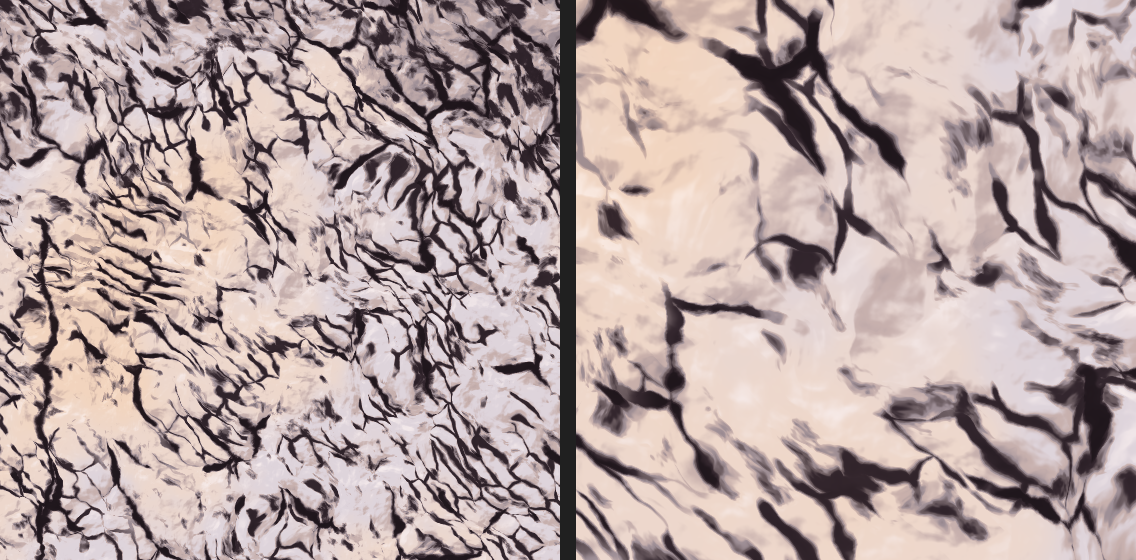
Left, the full canvas; right, a detail of the centre.
A three.js fragment shader for this texture:

```glsl
// Weathered pale quartz: blocks split by dark, ragged, slanting fissures.
// Warped, stretched Voronoi borders form the cracks, layered noise the grit,
// and a height difference towards the light shades the bevelled faces.
#define BLOCK_SIZE vec2(0.19, 0.085)
#define CHIP_SIZE vec2(0.070, 0.030)
#define LEAF_SIZE vec2(0.15, 0.034)
#define BLOCK_ANGLE -1.08
#define LEAF_ANGLE -0.42
#define BLOCK_CRACK 0.0075
#define CHIP_CRACK 0.0036
#define LEAF_CRACK 0.0058
#define WARP 0.10
#define RAGGED 0.018
#define RELIEF 0.12
#define LIGHT_STEP vec2(-0.0018, 0.0028)

varying vec2 vUv;

float hash(vec2 p) {
  return fract(sin(dot(p, vec2(127.1, 311.7))) * 43758.5453);
}

float noise(vec2 p) {
  vec2 i = floor(p), f = fract(p);
  f = f * f * (3.0 - 2.0 * f);
  return mix(mix(hash(i), hash(i + vec2(1, 0)), f.x),
             mix(hash(i + vec2(0, 1)), hash(i + vec2(1, 1)), f.x), f.y);
}

float fbm(vec2 p) {
  float sum = 0.0, amp = 0.516;
  for (int i = 0; i < 5; i++) {
    sum += amp * noise(p);
    p = mat2(1.6, 1.2, -1.2, 1.6) * p + 7.3;
    amp *= 0.5;
  }
  return sum;
}

vec2 align(vec2 p, float angle) {
  float c = cos(angle), s = sin(angle);
  return vec2(c * p.x + s * p.y, c * p.y - s * p.x);
}

float blob(vec2 p, vec2 center, float radius) {
  vec2 d = (p - center) / radius;
  return exp(-dot(d, d));
}

vec2 site(vec2 cell) {
  return cell + 0.08 + 0.84 * vec2(hash(cell), hash(cell + 53.7));
}

// Distance, in canvas units, to the border of a stretched Voronoi cell.
float seam(vec2 p, float angle, vec2 size) {
  vec2 g = align(p, angle) / size;
  vec2 home = floor(g), nearest = vec2(0.0);
  float best = 9.0;
  for (int k = 0; k < 9; k++) {
    vec2 cell = floor(g) + vec2(mod(float(k), 3.0), floor(float(k) / 3.0)) - 1.0;
    vec2 r = site(cell) - g;
    if (dot(r, r) < best) { best = dot(r, r); nearest = r; home = cell; }
  }
  float border = 1.0;
  for (int k = 0; k < 9; k++) {
    if (k == 4) continue;
    vec2 cell = home + vec2(mod(float(k), 3.0), floor(float(k) / 3.0)) - 1.0;
    vec2 r = site(cell) - g;
    vec2 n = normalize(r - nearest);
    border = min(border, dot(0.5 * (r + nearest), n) / length(n / size));
  }
  return max(border, 0.0);
}

// Darkness of a crack whose opening comes and goes along its length.
float crack(float d, float width, float opening) {
  float w = width * opening;
  return (1.0 - smoothstep(0.3 * w, w + 0.0022, d)) * smoothstep(0.0, 0.5, opening);
}

// Coarse, dirty crust along the top and the upper corners.
float crust(vec2 p) {
  float edge = p.y - 0.90 + 0.55 * max(p.x - 0.62, 0.0) + 1.2 * max(0.15 - p.x, 0.0);
  return smoothstep(-0.10, 0.18, edge + 0.6 * (fbm(p * 7.0 + 41.0) - 0.5));
}

// Returns height, darkness of the cracks and grit, and soft shade beside cracks.
vec3 surface(vec2 p) {
  vec2 q = p + WARP * (vec2(fbm(p * 7.0 + 3.0), fbm(p * 7.0 + 17.0)) - 0.5);
  float rough = crust(p);
  float leafy = smoothstep(0.3, 0.65, blob(q, vec2(0.25, 0.50), 0.21));
  float calm = blob(p, vec2(0.22, 0.31), 0.13) + blob(p, vec2(0.26, 0.09), 0.13)
             + 0.7 * blob(p, vec2(0.48, 0.62), 0.19);
  calm = min(calm, 1.0);

  // Ragged edges nibble at every crack.
  float nibble = RAGGED * (fbm(q * 48.0) - 0.5);
  float block = seam(q, BLOCK_ANGLE, BLOCK_SIZE);
  float chip = seam(q + 4.1, BLOCK_ANGLE + 0.15, CHIP_SIZE);
  float leaf = seam(q + 9.4, LEAF_ANGLE, LEAF_SIZE);
  float fissure = abs(q.x - 0.07) + 0.2 * max(q.y - 0.62, 0.0);

  float blockOpen = smoothstep(0.36, 0.66, fbm(p * 13.0 + 23.0)) * (1.0 - 0.8 * leafy);
  float chipOpen = smoothstep(0.44, 0.68, fbm(p * 15.0 + 61.0)) * (1.0 - 0.85 * calm);
  float leafOpen = smoothstep(0.36, 0.64, fbm(p * 14.0 + 77.0)) * leafy;
  chipOpen *= 1.0 - 0.7 * leafy;

  float dark = max(crack(block + nibble, BLOCK_CRACK, blockOpen),
                   crack(leaf + 0.7 * nibble, LEAF_CRACK, leafOpen));
  dark = max(dark, 0.9 * crack(chip + 0.5 * nibble, CHIP_CRACK, chipOpen));
  float gap = smoothstep(0.3, 0.6, fbm(p * 14.0 + 5.0));
  dark = max(dark, crack(fissure + nibble, 0.007, gap));

  float grit = fbm(align(q, -0.8) * vec2(30.0, 48.0));
  grit = smoothstep(0.48, 0.70, grit - 0.11 - 0.06 * calm + 0.115 * rough);
  dark = max(dark, 0.9 * grit);

  float height = 0.022 * smoothstep(0.0, 0.035, block) * (1.0 - 0.6 * leafy)
               + 0.007 * smoothstep(0.0, 0.014, chip) * (1.0 - 0.75 * calm)
               + 0.012 * leafy * smoothstep(0.0, 0.017, leaf) + 0.024 * fbm(q * 22.0);
  float shade = max(blockOpen * exp(-block / 0.009), leafOpen * exp(-leaf / 0.007));
  return vec3(height, dark, max(shade, 0.7 * chipOpen * exp(-chip / 0.006)));
}

// Colour ramp from crack black through mauve grey to lit quartz.
vec3 stone(float tone, vec3 pale) {
  vec3 c = mix(vec3(0.10, 0.07, 0.09), vec3(0.20, 0.15, 0.18), smoothstep(0.0, 0.17, tone));
  c = mix(c, vec3(0.42, 0.36, 0.38), smoothstep(0.17, 0.38, tone));
  c = mix(c, vec3(0.62, 0.56, 0.59), smoothstep(0.38, 0.57, tone));
  c = mix(c, vec3(0.78, 0.69, 0.68), smoothstep(0.57, 0.71, tone));
  c = mix(c, pale, smoothstep(0.71, 0.84, tone));
  return mix(c, vec3(0.97, 0.93, 0.93), smoothstep(0.88, 1.08, tone));
}

void main() {
  vec3 here = surface(vUv);
  float slope = (here.x - surface(vUv + LIGHT_STEP).x) / length(LIGHT_STEP);
  float mottle = fbm(vUv * 13.0 + 31.0) - 0.5;
  float grain = fbm(vUv * 60.0 + 11.0) - 0.5;

  float tone = 0.86 + RELIEF * clamp(slope, -1.2, 1.0) + 0.16 * mottle + 0.16 * grain;
  tone -= 0.22 * here.z + 0.13 * crust(vUv);
  tone *= 1.0 - 0.92 * here.y;

  // Cream stains gather at the lower left and on the central blocks.
  float warmth = 0.8 * blob(vUv, vec2(0.15, 0.34), 0.27)
               + 0.5 * blob(vUv, vec2(0.43, 0.62), 0.20)
               + 1.5 * (fbm(vUv * 6.0 + 90.0) - 0.5) + 0.08;
  vec3 pale = mix(vec3(0.87, 0.83, 0.86), vec3(0.93, 0.845, 0.80), smoothstep(0.0, 0.45, warmth));
  vec3 color = stone(tone, pale);
  color *= mix(vec3(1.0), vec3(1.02, 0.985, 0.93), smoothstep(0.45, 1.1, warmth));
  gl_FragColor = vec4(color, 1.0);
}
```
